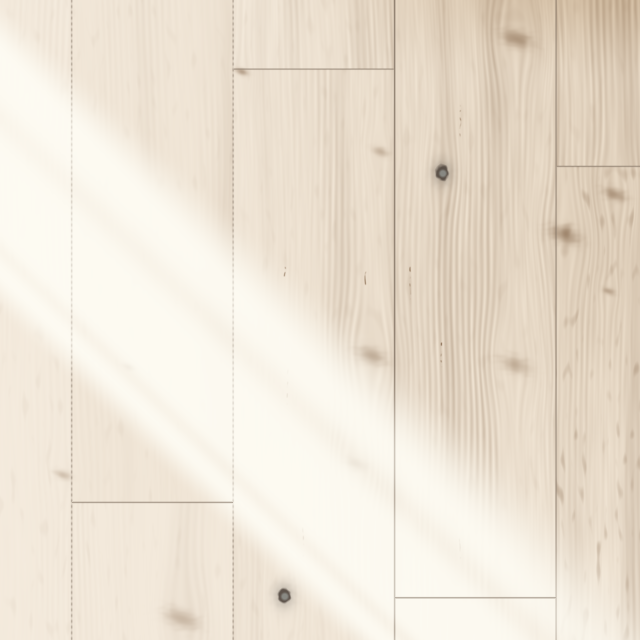
This texture is drawn by a Shadertoy shader. Its source:

```glsl
// Pale wooden floorboards with grain and knots, crossed by a diagonal band of sunlight.

const vec3 PALE = vec3(0.960, 0.924, 0.872);
const vec3 SHADE = vec3(0.865, 0.795, 0.705);
const vec3 SUN = vec3(1.0, 0.995, 0.965);
const vec3 ABSORB = vec3(0.75, 0.92, 1.08);   // stain strength per channel
const vec3 SEAM_COLOR = vec3(0.53, 0.47, 0.41);
const float FIRST_SEAM = 0.112;
const float BOARD_WIDTH = 0.2523;
const float JOINT[5] = float[5](2.0, 0.215, 0.892, 0.066, 0.740);
const float RINGS = 105.0;
const float BEAM_SLOPE = 0.96;
const float BEAM_TOP = 0.040;
const float BEAM_BOTTOM = 0.458;

// Soft knots: centre, radius, darkness
const int KNOTS = 12;
const vec4 KNOT[KNOTS] = vec4[KNOTS](
    vec4(0.807, 0.939, 0.024, 0.30), vec4(0.882, 0.633, 0.024, 0.32),
    vec4(0.961, 0.696, 0.018, 0.28), vec4(0.579, 0.444, 0.024, 0.28),
    vec4(0.284, 0.033, 0.026, 0.20), vec4(0.805, 0.430, 0.024, 0.20),
    vec4(0.556, 0.275, 0.018, 0.28), vec4(0.595, 0.763, 0.013, 0.20),
    vec4(0.098, 0.258, 0.013, 0.18), vec4(0.202, 0.427, 0.010, 0.25),
    vec4(0.378, 0.888, 0.010, 0.30), vec4(0.951, 0.545, 0.010, 0.24));
const vec2 HOLE[2] = vec2[2](vec2(0.691, 0.730), vec2(0.444, 0.069));

// Resin cracks: centre, half length
const int CRACKS = 8;
const vec3 CRACK[CRACKS] = vec3[CRACKS](
    vec3(0.719, 0.81, 0.028), vec3(0.719, 0.145, 0.020),
    vec3(0.449, 0.40, 0.038), vec3(0.445, 0.575, 0.010),
    vec3(0.474, 0.16, 0.036), vec3(0.571, 0.565, 0.012),
    vec3(0.690, 0.45, 0.030), vec3(0.641, 0.56, 0.030));

vec2 hashGradient(vec2 p) {
    vec3 q = fract(p.xyx * vec3(0.1031, 0.1030, 0.0973));
    q += dot(q, q.yzx + 33.33);
    return 2.0 * fract((q.xx + q.yz) * q.zy) - 1.0;
}

float gradientNoise(vec2 p) {
    vec2 i = floor(p), f = p - i;
    vec2 u = f * f * f * (f * (f * 6.0 - 15.0) + 10.0);
    vec2 e = vec2(1.0, 0.0);
    return mix(mix(dot(hashGradient(i), f), dot(hashGradient(i + e), f - e), u.x),
               mix(dot(hashGradient(i + e.yx), f - e.yx),
                   dot(hashGradient(i + e.xx), f - e.xx), u.x), u.y);
}

// Sunlight between two soft diagonal edges, with two dimmer streaks
float sunbeam(vec2 p) {
    float d = 1.0 - p.y - BEAM_SLOPE * p.x;
    float soft = mix(0.045, 0.10, p.x);
    float beam = smoothstep(-soft, soft, d - BEAM_TOP)
               * (1.0 - smoothstep(-0.035, 0.035, d - BEAM_BOTTOM));
    float wide = exp(-pow((d - 0.185) / 0.030, 2.0));
    float thin = exp(-pow((d - 0.392) / 0.018, 2.0));
    return beam * (1.0 - 0.28 * wide - 0.30 * thin) * mix(1.0, 0.75, smoothstep(0.75, 1.0, p.x));
}

void mainImage(out vec4 fragColor, in vec2 fragCoord) {
    vec2 p = fragCoord / iResolution.xy;
    float px = 1.0 / iResolution.y;
    float across = (p.x - FIRST_SEAM) / BOARD_WIDTH;
    int board = clamp(int(floor(across)) + 1, 0, 4);
    float plank = float(board) * 2.0 + step(JOINT[board], p.y);
    float light = sunbeam(p);
    float visible = 1.0 - 0.72 * light;

    // Knots stain the wood and push the grain aside
    float stain = 0.0;
    vec2 g = p;
    for (int i = 0; i < KNOTS; i++) {
        vec2 q = (p - KNOT[i].xy) / KNOT[i].z;
        q.y += 0.25 * q.x;
        float rough = 1.0 + 0.6 * gradientNoise(p * vec2(60.0, 150.0));
        stain += KNOT[i].w * exp(-dot(q * q, vec2(1.3, 4.0)) * rough);
        g.x -= 0.65 * (p.x - KNOT[i].x) * exp(-dot(q * q, vec2(0.35, 0.12)));
    }
    for (int i = 0; i < 2; i++) {
        vec2 q = (p - HOLE[i]) / vec2(0.024, 0.055);
        g.x -= 0.7 * q.x * 0.024 * exp(-dot(q, q));
    }

    // Growth rings, fibres, heartwood and short flecks
    float seed = plank * 7.31;
    g.x += 0.022 * gradientNoise(vec2(p.x * 7.0 + seed, p.y * 2.2));
    float ring = 0.5 + 0.5 * sin(6.2832 * RINGS * g.x);
    float patches = smoothstep(-0.25, 0.4, gradientNoise(vec2(g.x * 16.0 + seed, p.y * 1.3)));
    float fibre = gradientNoise(vec2(g.x * 210.0, p.y * 10.0 + seed));
    float heart = smoothstep(0.0, 0.5, gradientNoise(vec2(g.x * 24.0 - seed, p.y * 1.1 + seed)));
    float fleck = smoothstep(0.15, 0.55, gradientNoise(vec2(g.x * 85.0, p.y * 26.0 + seed)));
    float strength = mix(0.025, 0.15, smoothstep(0.2, 0.85, p.x)) * mix(0.65, 1.0, p.y);
    stain += strength * (ring * patches + 0.55 * fibre) + 0.075 * heart * smoothstep(0.0, 0.6, p.x);
    stain += fleck * (plank == 8.0 ? 0.16 : 0.03);

    // Cracks broken into short dashes
    for (int i = 0; i < CRACKS; i++) {
        vec2 q = abs(p - CRACK[i].xy - vec2(0.003 * gradientNoise(vec2(p.y * 60.0, seed)), 0.0));
        float dash = smoothstep(-0.1, 0.3, gradientNoise(vec2(float(i) * 5.3, p.y * 120.0)));
        float line = 1.0 - smoothstep(0.0008 - px, 0.0008 + px, q.x);
        stain += 0.5 * line * dash * (1.0 - smoothstep(0.6, 1.0, q.y / CRACK[i].z));
    }

    // Shade deepens to the right and into the upper corner
    float shade = 0.12 + smoothstep(0.15, 0.95, p.x) * mix(0.15, 0.55, smoothstep(0.0, 0.65, p.y));
    shade += 0.75 * smoothstep(0.35, 1.0, p.x) * smoothstep(0.87, 1.03, p.y);
    shade += 0.14 * (fract(plank * 0.618) - 0.5);
    vec3 color = mix(PALE, SHADE, shade) * (1.0 - visible * stain * ABSORB);
    color = mix(color, SUN, 0.84 * light);

    // Seams between boards and joints across them
    float seamId = floor(across + 0.5);
    float seam = 1.0 - smoothstep(0.001 - px, 0.001 + px, abs(across - seamId) * BOARD_WIDTH);
    float dashes = 0.65 + 0.35 * sin(p.y * 700.0);
    seam *= seamId < 1.5 ? 0.65 * dashes : (seamId < 2.5 ? 1.0 : 0.75);
    float joint = 1.0 - smoothstep(0.0009 - px, 0.0009 + px, abs(p.y - JOINT[board]));
    color = mix(color, SEAM_COLOR, max(seam * (1.0 - 0.55 * light), 0.75 * joint));

    // Open knots: dark rim around a slate core
    for (int i = 0; i < 2; i++) {
        vec2 q = p - HOLE[i];
        float r = length(q * vec2(1.1, 0.9)) + 0.003 * gradientNoise(p * 130.0);
        color *= 1.0 - 0.22 * exp(-r * r / 0.0003);
        color = mix(color, vec3(0.30, 0.26, 0.23), 0.85 * (1.0 - smoothstep(0.008, 0.013, r)));
        float core = length(q - vec2(0.001, -0.001));
        color = mix(color, vec3(0.58, 0.59, 0.57), 0.8 * (1.0 - smoothstep(0.003, 0.008, core)));
    }
    fragColor = vec4(clamp(color, 0.0, 1.0), 1.0);
}
```
